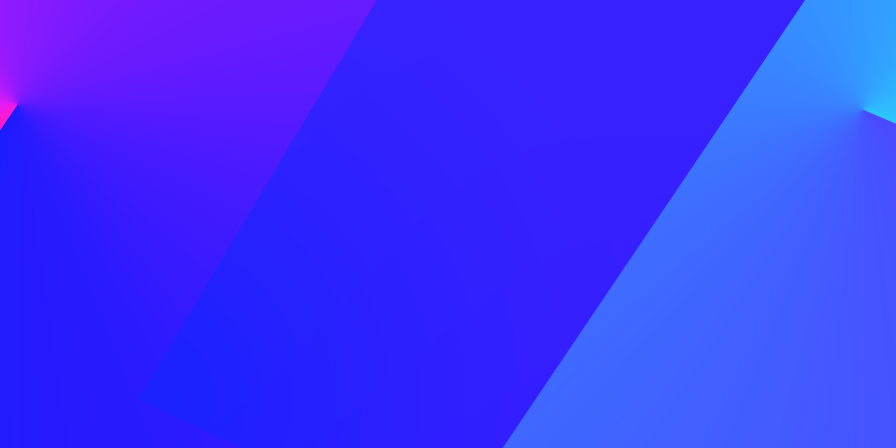
Reproduce this background procedurally as a Shadertoy shader.

```glsl
// Diagonal panels in violet, blue and cyan, shaded by sweeps around two pivots.

const float TAU = 6.2831853;

// Signed distance to the line through a and b, positive on its right side.
float rightOf(vec2 p, vec2 a, vec2 b) {
    vec2 d = normalize(b - a);
    return dot(p - a, vec2(d.y, -d.x));
}

float cover(float dist, float px) {
    return clamp(0.5 + dist / px, 0.0, 1.0);
}

// Piecewise blend: starts a new colour segment between turns t0 and t1.
vec3 stop(vec3 previous, vec3 next, float t0, float t1, float t) {
    return mix(previous, next, clamp((t - t0) / (t1 - t0), 0.0, 1.0));
}

vec3 violetRamp(float t) {
    vec3 c = vec3(1.0, 0.10, 0.80);
    c = stop(c, vec3(0.90, 0.10, 0.96), 0.00, 0.16, t);
    c = stop(c, vec3(0.57, 0.10, 1.0), 0.16, 0.38, t);
    c = stop(c, vec3(0.40, 0.10, 1.0), 0.38, 0.61, t);
    c = stop(c, vec3(0.28, 0.10, 1.0), 0.61, 0.71, t);
    c = stop(c, vec3(0.16, 0.10, 1.0), 0.71, 0.84, t);
    return stop(c, vec3(0.11, 0.11, 1.0), 0.84, 1.00, t);
}

vec3 cyanRamp(float t) {
    vec3 c = vec3(0.18, 0.78, 1.0);
    c = stop(c, vec3(0.20, 0.60, 1.0), 0.00, 0.32, t);
    c = stop(c, vec3(0.23, 0.49, 1.0), 0.32, 0.56, t);
    c = stop(c, vec3(0.25, 0.40, 1.0), 0.56, 0.69, t);
    c = stop(c, vec3(0.27, 0.33, 1.0), 0.69, 0.82, t);
    return stop(c, vec3(0.30, 0.28, 1.0), 0.82, 1.00, t);
}

// Smooths the seam where a sweep's last colour meets its first.
vec3 softenSeam(vec3 ramp, vec3 first, vec3 last, float t, float radius, float px) {
    float arc = min(t, 1.0 - t) * TAU * radius;
    return mix(t < 0.5 ? last : first, ramp, cover(arc, px));
}

void mainImage(out vec4 fragColor, in vec2 fragCoord) {
    float px = 1.0 / iResolution.y;
    vec2 p = fragCoord * px;
    p.x += 1.0 - 0.5 * iResolution.x * px;

    // Left field: clockwise sweep from pink to blue.
    vec2 q = p - vec2(0.039, 0.766);
    float t = fract(0.655 - atan(q.y, q.x) / TAU);
    vec3 color = softenSeam(violetRamp(t), violetRamp(0.0), violetRamp(1.0),
                            t, length(q), px);

    // Central panel: glow spreading from its lower left corner.
    vec2 corner = vec2(0.307, 0.107);
    float reach = smoothstep(-0.3, 1.2, length(p - corner));
    vec3 panel = mix(vec3(0.09, 0.13, 1.0), vec3(0.215, 0.115, 1.0), reach);
    panel.g += 0.018 * p.y;
    float inside = min(rightOf(p, corner, vec2(0.841, 1.0)),
                       -rightOf(p, corner, vec2(0.542, 0.0)));
    color = mix(color, panel, cover(inside, px));

    // Right field: counterclockwise sweep from cyan to indigo.
    q = p - vec2(1.927, 0.755);
    t = fract(atan(q.y, q.x) / TAU + 0.0645);
    vec3 sweep = softenSeam(cyanRamp(t), cyanRamp(0.0), cyanRamp(1.0),
                            t, length(q), px);
    float beyond = rightOf(p, vec2(1.122, 0.0), vec2(1.797, 1.0));
    color = mix(color, sweep, cover(beyond, px));

    fragColor = vec4(color, 1.0);
}
```
